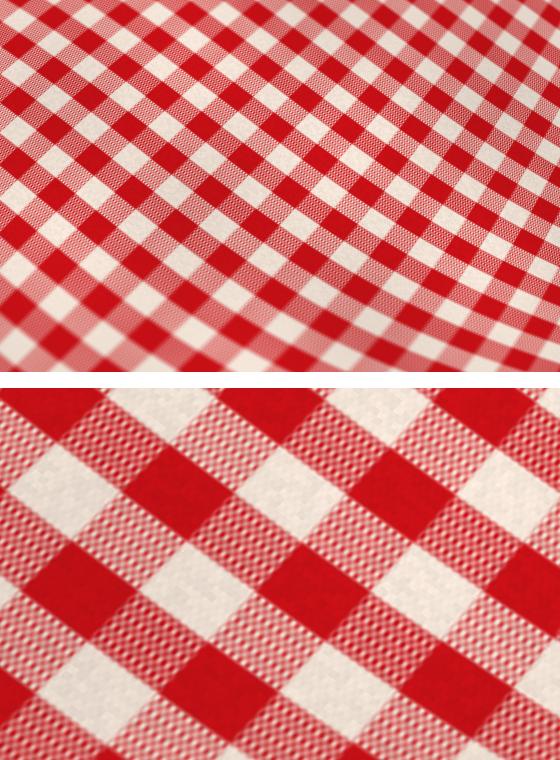
Top, the full canvas; bottom, a detail of the centre.
Write a Shadertoy shader that draws this texture.

```glsl
// Draws a soft-focus red and white gingham cloth, laid diagonally with gentle folds.
#define RIBS 18.0           // slanted threads per check repeat
#define DASHES 9.0          // breaks along a thread per check repeat
#define STRIPE 0.250        // half width of a white stripe, in repeats
#define TONE 0.41           // share of the slanted threads on the surface
#define WEAVE_DEPTH 0.36    // contrast of the crossing threads
#define MAX_BLUR 0.050      // edge softness away from the focal band
#define FOLD_SHADE 0.045    // strength of the fold shading
#define WHITE vec3(0.930, 0.875, 0.825)
#define RED vec3(0.765, 0.060, 0.085)

const float TAU = 6.2831853;

float hash(vec2 p) {
    p = fract(p * vec2(0.1031, 0.1130));
    p += dot(p, p.yx + 33.33);
    return fract((p.x + p.y) * p.x * 43.7);
}

// Bends the flat view into cloth coordinates; one unit is one check repeat.
vec2 drape(vec2 p) {
    float x = p.x, y = p.y, xx = x * x, xy = x * y, yy = y * y;
    float across = 0.966 * x + 0.917 * y
        + 0.019 * xx - 0.055 * xy - 0.053 * yy
        + 0.006 * xx * x + 0.0047 * xy * y + 0.010 * yy * y;
    float along = 0.02 - 0.993 * x + 1.345 * y
        - 0.014 * xx + 0.094 * xy - 0.036 * yy
        + 0.008 * xx * y + 0.008 * xy * y + 0.007 * yy * y;
    return vec2(across, along);
}

// Dye of one thread set: 0 is white, 1 is red.
float dye(float t, float softness) {
    float d = abs(t - round(t)) - STRIPE;
    return smoothstep(-softness, softness, d);
}

void mainImage(out vec4 fragColor, in vec2 fragCoord) {
    vec2 uv = fragCoord / iResolution.xy;
    vec2 view = vec2(uv.x * 7.68 - 3.88, (1.0 - uv.y) * 5.12 - 2.20);
    vec2 cloth = drape(view);
    vec2 footprint = fwidth(cloth);

    // Focal band: sharp through the middle, soft near and far
    float defocus = smoothstep(0.7, 2.8, abs(view.y - 0.05 - 0.08 * view.x));
    float resolved = 1.0 - smoothstep(0.6, 1.6, max(footprint.x, footprint.y) * RIBS);
    float detail = resolved * mix(1.0, 0.12, defocus);

    // Staggered dashes of thread that slant up to the right
    vec2 thread = cloth * vec2(RIBS, 2.0 * DASHES);
    float rib = sin(TAU * thread.x);
    float gap = cos(0.5 * TAU * thread.y);
    float weave = rib * (0.35 + 0.9 * gap);

    // Two crossing dyed stripe sets
    vec2 softness = max(footprint * 0.7, vec2(0.022 + MAX_BLUR * defocus));
    float warp = dye(cloth.x, softness.x);
    float weft = dye(cloth.y, softness.y);

    // Uneven tension brings more or less of each thread set to the surface
    float tension = sin(3.1 * cloth.x + 1.7 * sin(1.3 * cloth.y))
        * sin(2.3 * cloth.y + 1.1);
    float over = clamp(TONE + 0.05 * tension + WEAVE_DEPTH * weave * detail, 0.0, 1.0);
    vec3 color = mix(WHITE, RED, mix(weft, warp, over));

    // Thread relief and small differences between threads
    float grain = hash(floor(thread) + 200.0) - 0.5;
    color *= 1.0 + detail * (0.05 * grain + 0.015 * weave);

    // Broad folds and a little shade at the far right
    float fold = sin(1.1 * view.x - 1.5 * view.y + 0.6)
        + 0.6 * sin(2.1 * view.x + 0.7 * view.y + sin(view.y));
    color *= 1.0 + FOLD_SHADE * 0.5 * fold;
    color *= 1.0 - FOLD_SHADE * smoothstep(1.5, 4.0, view.x - 0.5 * view.y);

    fragColor = vec4(clamp(color, 0.0, 1.0), 1.0);
}
```
